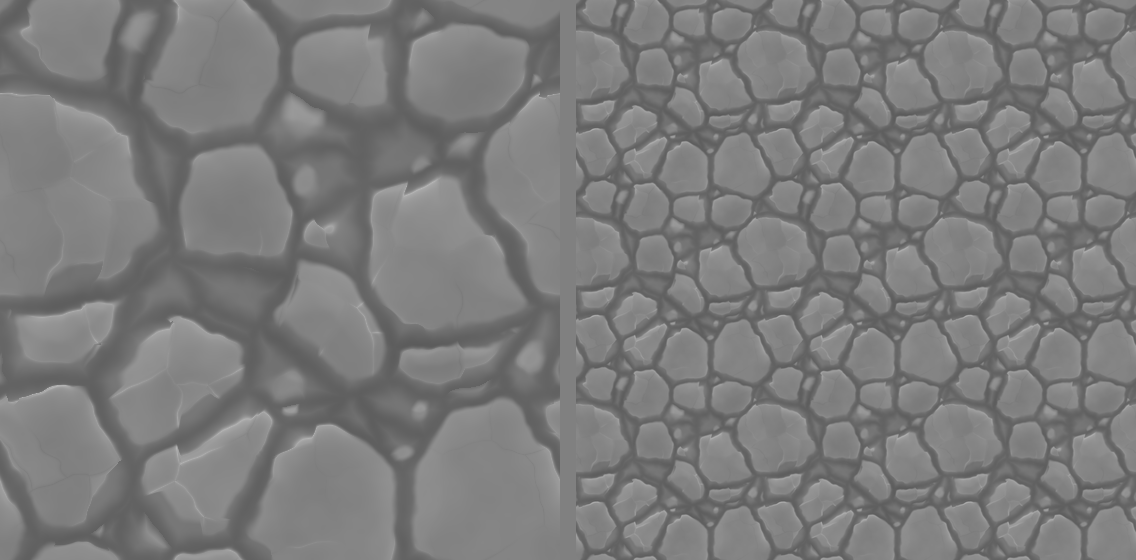
Left: one tile. Right: repeated 3 by 3.
Reproduce this texture map procedurally as a Shadertoy shader.

```glsl
// Tiling grey relief of packed boulders and pebbles with worn, bright rims.
// A wrapped power diagram of large and small discs gives the stones; a finer
// Voronoi net, shifted per stone, adds cracks and chips to their flat tops.

vec2 hash22(vec2 p) {
    vec3 q = fract(p.xyx * vec3(0.1031, 0.1030, 0.0973));
    q += dot(q, q.yzx + 33.33);
    return fract((q.xx + q.yz) * q.zy);
}

// Value noise that wraps after one canvas; period is a whole number.
float noise(vec2 uv, float period, float seed) {
    vec2 p = uv * period, i = floor(p), f = p - i;
    f = f * f * f * (f * (f * 6.0 - 15.0) + 10.0);
    vec2 a = mod(i, period) + seed, b = mod(i + 1.0, period) + seed;
    return mix(mix(hash22(a).x, hash22(vec2(b.x, a.y)).x, f.x),
               mix(hash22(vec2(a.x, b.y)).x, hash22(b).x, f.x), f.y);
}

float fbm(vec2 uv, float period, float seed) {
    float sum = 0.0, amp = 0.5;
    for (int i = 0; i < 4; i++) {
        sum += amp * noise(uv, period, seed);
        period *= 2.0;
        amp *= 0.5;
        seed += 13.0;
    }
    return sum / 0.9375;
}

float gridSize(int layer) { return layer == 0 ? 4.0 : 10.0; }

// Stone centre (xy) and squared radius (z); dropped pebbles weigh -1.
vec3 stoneSite(vec2 cell, int layer) {
    float n = gridSize(layer);
    vec2 id = mod(cell, n) + 3.0 + 17.0 * float(layer);
    vec2 size = hash22(id + 41.0);
    float r = layer == 0 ? mix(0.09, 0.21, size.x) : mix(0.014, 0.042, size.x);
    float weight = (layer == 1 && size.y > 0.5) ? -1.0 : r * r;
    return vec3((cell + 0.5 + 0.8 * (hash22(id) - 0.5)) / n, weight);
}

float power(vec2 p, vec3 site) {
    vec2 d = p - site.xy;
    return dot(d, d) - site.z;
}

vec3 nearestStone(vec2 p) {
    vec3 best = vec3(0.0);
    float low = 1e3;
    for (int layer = 0; layer < 2; layer++)
    for (int y = -2; y <= 2; y++)
    for (int x = -2; x <= 2; x++) {
        vec3 s = stoneSite(floor(p * gridSize(layer)) + vec2(x, y), layer);
        float w = power(p, s);
        if (w < low) { low = w; best = s; }
    }
    return best;
}

// x: distance to the seam, y: rounded height inside the top, z: upward facing
vec3 stoneShape(vec2 p, vec3 stone, float gap) {
    float seam = 1.0, own = power(p, stone), k = 0.4 * gap;
    vec2 sum = vec2(1e-30, 0.0);
    for (int layer = 0; layer < 2; layer++)
    for (int y = -2; y <= 2; y++)
    for (int x = -2; x <= 2; x++) {
        vec3 s = stoneSite(floor(p * gridSize(layer)) + vec2(x, y), layer);
        vec2 d = s.xy - stone.xy;
        float len = length(d);
        if (len < 0.001) continue;
        float border = (power(p, s) - own) / (2.0 * len);
        float inset = gap * (1.0 - 0.6 * d.y / len);
        sum += exp((inset - border) / k) * vec2(1.0, d.y / len);
        seam = min(seam, border);
    }
    return vec3(seam, -k * log(sum.x), sum.y / sum.x);
}

vec3 fragment(vec2 cell, float n) {
    vec2 h = hash22(mod(cell, n) + 71.0);
    return vec3(cell + h, fract(h.x * 7.0 + h.y * 5.0));
}

// x: distance to the nearest crack, y: fragment value, blended over the crack
vec2 cracks(vec2 uv, float n) {
    vec2 p = uv * n, base = floor(p);
    vec3 own = vec3(9e3), other = own;
    for (int i = 0; i < 9; i++) {
        vec3 f = fragment(base + vec2(i % 3 - 1, i / 3 - 1), n);
        if (distance(f.xy, p) < distance(own.xy, p)) own = f;
    }
    float crack = 9.0;
    for (int i = 0; i < 25; i++) {
        vec3 f = fragment(base + vec2(i % 5 - 2, i / 5 - 2), n);
        vec2 d = f.xy - own.xy;
        if (dot(d, d) < 1e-5) continue;
        float border = dot(0.5 * (f.xy + own.xy) - p, normalize(d));
        if (border < crack) { crack = border; other = f; }
    }
    crack = max(crack, 0.0) / n;
    return vec2(crack, mix(0.5 * (own.z + other.z), own.z, smoothstep(0.0, 0.009, crack)));
}

void mainImage(out vec4 fragColor, in vec2 fragCoord) {
    vec2 uv = fragCoord / iResolution.xy;
    vec2 bend = vec2(fbm(uv, 7.0, 5.0), fbm(uv, 7.0, 90.0)) - 0.5;
    vec2 p = uv + 0.06 * bend;

    // Stone outline, chipped along some fragments; pebbles stay round
    vec3 stone = nearestStone(p);
    float radius = sqrt(max(stone.z, 0.0));
    float pebble = 1.0 - smoothstep(0.042, 0.08, radius);
    float gap = min(0.0155, 0.3 * radius);
    vec3 shape = stoneShape(p, stone, gap);
    vec2 crack = cracks(p + 0.05 * bend.yx + hash22(stone.zz * vec2(9000.0, 5000.0)), 7.0);
    float chip = smoothstep(0.5, 0.95, crack.y) * (1.0 - pebble);
    float height = shape.y - 1.6 * gap * chip;
    float disc = 0.85 * radius - distance(p, stone.xy);
    height = mix(height, min(height, disc), pebble);
    float up = 0.5 + 0.5 * shape.z;

    // Soft dark seams and sloping sides, flat lighter tops
    float cloud = fbm(uv, 8.0, 31.0) - 0.5;
    float side = mix(0.385, 0.462, smoothstep(0.0, 0.034, shape.x)) + 0.07 * cloud;
    float top = 0.508 + 0.07 * cloud + 0.03 * (crack.y - 0.5) * (1.0 - pebble);
    top += 0.07 * up * exp(-max(height, 0.0) / 0.05) + 0.03 * pebble;
    float soft = mix(0.007, 0.4 * radius, pebble);
    float onTop = smoothstep(-soft, soft, height);
    float tone = mix(side, top, onTop);

    // Worn rims: thin bright line with a faint glow, in patches
    float worn = smoothstep(0.45, 0.8, noise(uv, 12.0, 57.0)) * (0.3 + 0.7 * up);
    worn *= 1.0 - 0.8 * pebble;
    float rim = 0.13 * exp(-abs(height) / 0.0025) + 0.06 * exp(-abs(height) / 0.011);
    tone += worn * rim * smoothstep(0.0, 0.012, shape.x);

    // Cracks: dark inside, bright where worn near the rim
    float solid = onTop * (1.0 - pebble);
    float line = exp(-crack.x / 0.0018) * solid;
    float glow = exp(-crack.x / 0.008) * solid;
    float open = smoothstep(0.35, 0.65, noise(uv, 7.0, 23.0));
    float bright = smoothstep(0.45, 0.8, noise(uv, 9.0, 77.0)) * exp(-max(height, 0.0) / 0.06);
    tone += (0.13 * line + 0.05 * glow) * bright - 0.03 * line * open * (1.0 - bright);

    fragColor = vec4(vec3(clamp(tone, 0.0, 1.0)), 1.0);
}
```
